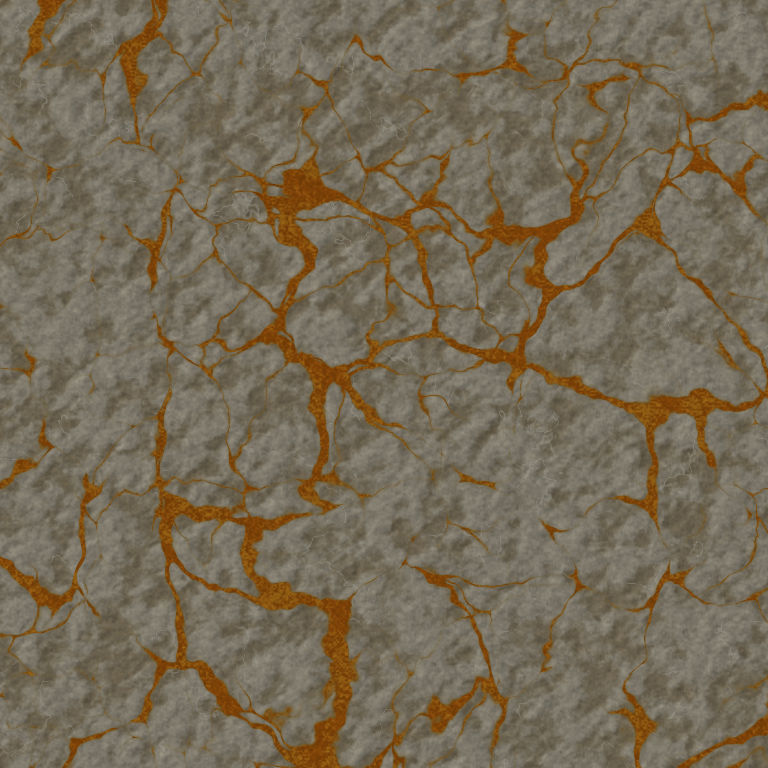
Give the GLSL for this texture, as a three.js fragment shader.

```glsl
// Weathered grey stone crossed by a network of rusty amber veins.
// Veins are rounded Voronoi borders in a noise-warped plane, with varying width;
// the stone is layered value noise, lit by small directional differences.
varying vec2 vUv;

const vec3 STONE_GREY = vec3(0.475, 0.455, 0.405);
const vec3 STONE_TAN = vec3(0.430, 0.392, 0.315);
const vec3 RUST = vec3(0.485, 0.255, 0.03);
const vec3 AMBER = vec3(0.53, 0.34, 0.07);
const vec3 OCHRE = vec3(0.46, 0.33, 0.12);
const vec3 STAIN = vec3(0.43, 0.355, 0.20);
const vec3 CALCITE = vec3(0.62, 0.61, 0.57);

float hash(vec2 p) {
  return fract(sin(dot(p, vec2(127.1, 311.7))) * 43758.5453);
}

vec2 hash2(vec2 p) {
  return vec2(hash(p), hash(p + 57.3));
}

float noise(vec2 p) {
  vec2 cell = floor(p);
  vec2 f = fract(p);
  vec2 u = f * f * (3.0 - 2.0 * f);
  float low = mix(hash(cell), hash(cell + vec2(1.0, 0.0)), u.x);
  float high = mix(hash(cell + vec2(0.0, 1.0)), hash(cell + 1.0), u.x);
  return mix(low, high, u.y);
}

float fbm(vec2 p) {
  float sum = 0.0;
  float amplitude = 0.5;
  for (int i = 0; i < 5; i++) {
    sum += amplitude * noise(p);
    p = mat2(0.8, 0.6, -0.6, 0.8) * p * 2.03 + 17.1;
    amplitude *= 0.5;
  }
  return sum / 0.97;
}

vec2 warp(vec2 p, float scale, float amount) {
  vec2 offset = vec2(fbm(p * scale + 3.7), fbm(p * scale + 41.2));
  return p + (offset - 0.5) * amount;
}

// Distance to the Voronoi borders, blended so that junctions swell.
float borderDistance(vec2 p, float scale, float sharpness) {
  p *= scale;
  vec2 cell = floor(p);
  vec2 f = fract(p);
  vec2 nearest = vec2(0.0);
  vec2 home = vec2(0.0);
  float best = 8.0;
  for (int y = -1; y <= 1; y++) {
    for (int x = -1; x <= 1; x++) {
      vec2 g = vec2(float(x), float(y));
      vec2 r = g + hash2(cell + g) - f;
      if (dot(r, r) < best) {
        best = dot(r, r);
        nearest = r;
        home = g;
      }
    }
  }
  float sum = 0.00001;
  for (int y = -2; y <= 2; y++) {
    for (int x = -2; x <= 2; x++) {
      vec2 g = home + vec2(float(x), float(y));
      vec2 r = g + hash2(cell + g) - f;
      vec2 across = r - nearest;
      if (dot(across, across) > 0.0001) {
        float d = dot(0.5 * (nearest + r), normalize(across));
        sum += exp(-sharpness * d);
      }
    }
  }
  return -log(sum) / (sharpness * scale);
}

float inside(float d, float width, float blur) {
  return 1.0 - smoothstep(width - blur, width + blur, d);
}

// Brightness difference of a bumpy surface toward the light at the upper left.
float relief(vec2 p, float scale, float reach) {
  return fbm(p * scale) - fbm(p * scale + vec2(-0.5, 0.85) * reach);
}

vec3 stoneColor(vec2 p) {
  vec2 slanted = mat2(0.8, -0.6, 0.6, 0.8) * p * vec2(0.9, 1.15);
  vec2 q = warp(slanted, 30.0, 0.02);
  float lumps = fbm(q * 46.0);
  float bumps = relief(q, 46.0, 0.4) + 0.7 * relief(p, 120.0, 0.5);
  float mottle = 0.25 * fbm(p * 6.0 + 9.0) + 0.75 * lumps;
  vec3 color = mix(STONE_TAN, STONE_GREY, smoothstep(0.34, 0.54, mottle));
  float grain = noise(p * 300.0) - 0.5;
  color *= 1.0 + 0.36 * bumps + 0.2 * (lumps - 0.5) + 0.11 * grain;

  // Hairline pale cracks, broken into short pieces
  float crack = abs(fbm(warp(p, 12.0, 0.05) * 14.0 + 70.0) - 0.5);
  float pieces = smoothstep(0.55, 0.75, noise(p * 24.0 + 5.0));
  return mix(color, CALCITE, 0.45 * pieces * inside(crack, 0.006, 0.006));
}

void main() {
  vec2 p = vUv;
  vec2 bent = warp(warp(p, 4.5, 0.2), 15.0, 0.05);
  float ragged = (noise(p * 90.0) - 0.5) * 0.003;

  // Broad veins, then thin branches that thicken beside them
  float mainD = borderDistance(bent + 2.3, 6.0, 22.0) + ragged;
  float mainW = mix(-0.003, 0.0105, smoothstep(0.28, 0.82, fbm(p * 7.0 + 13.0)));
  float nearMain = exp(-max(mainD, 0.0) / 0.014) * smoothstep(0.0, 0.006, mainW);
  float branchD = borderDistance(bent + 7.9, 10.0, 28.0) + 0.4 * ragged;
  float branchW = -0.0045 + 0.006 * smoothstep(0.35, 0.7, fbm(p * 5.0 + 31.0));
  branchW += 0.005 * nearMain;

  float depth = max(mainW - mainD, branchW - branchD);
  float vein = inside(-depth, 0.0, 0.0011);
  float stain = inside(-depth, 0.0015, 0.004);

  // Gritty mineral fill: ochre at the rim, rust and amber within
  float grit = 0.4 * noise(p * 230.0) + 0.6 * noise(p * 420.0 + 8.0);
  float tint = 0.45 * grit + 0.55 * fbm(p * 32.0);
  vec3 fill = mix(RUST, AMBER, smoothstep(0.42, 0.72, tint));
  fill = mix(OCHRE, fill, smoothstep(0.0, 0.0025, depth));
  fill *= 0.84 + 0.32 * grit;

  vec3 color = mix(stoneColor(p), STAIN, 0.5 * stain);
  gl_FragColor = vec4(mix(color, fill, vein), 1.0);
}
```
